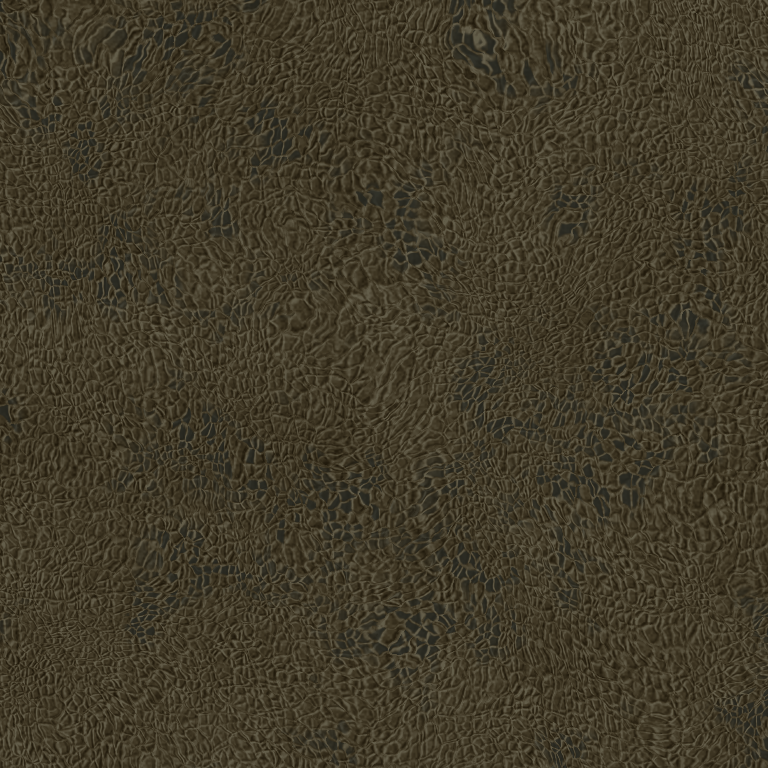
Give the GLSL for this texture, as a three.js fragment shader.

```glsl
// Fine-grained olive brown leather: warped Voronoi cells give a net of pale
// creases, an offset copy shades one side of each crease, and clusters of
// blue-grey spots plus fine grain break up the surface.

varying vec2 vUv;

const vec3 LEATHER = vec3(0.250, 0.217, 0.143);
const vec3 CREASE_LIGHT = vec3(0.390, 0.367, 0.292);
const vec3 CREASE_SHADOW = vec3(0.125, 0.098, 0.045);
const vec3 SPOT = vec3(0.145, 0.152, 0.130);

const vec2 CELLS = vec2(88.0, 72.0);
const vec2 SHADOW_OFFSET = vec2(0.32, -0.14);

float hash(vec2 p) {
  return fract(sin(dot(p, vec2(127.1, 311.7))) * 43758.5453);
}

vec2 hash2(vec2 p) {
  return vec2(hash(p), hash(p + 57.3));
}

float noise(vec2 p) {
  vec2 i = floor(p);
  vec2 f = fract(p);
  f = f * f * (3.0 - 2.0 * f);
  float low = mix(hash(i), hash(i + vec2(1.0, 0.0)), f.x);
  float high = mix(hash(i + vec2(0.0, 1.0)), hash(i + vec2(1.0, 1.0)), f.x);
  return mix(low, high, f.y);
}

vec2 noise2(vec2 p) {
  return vec2(noise(p), noise(p + 31.7)) - 0.5;
}

// x: distance to the cell border, y: random value of the cell
vec2 voronoi(vec2 p) {
  vec2 cell = floor(p);
  vec2 nearest = vec2(9.0);
  vec2 second = vec2(9.0, 8.0);
  vec2 id = cell;
  for (int y = -1; y <= 1; y++) {
    for (int x = -1; x <= 1; x++) {
      vec2 neighbour = cell + vec2(float(x), float(y));
      vec2 toSeed = neighbour + 0.1 + 0.8 * hash2(neighbour) - p;
      float d = dot(toSeed, toSeed);
      if (d < dot(nearest, nearest)) {
        second = nearest;
        nearest = toSeed;
        id = neighbour;
      } else if (d < dot(second, second)) {
        second = toSeed;
      }
    }
  }
  float border = dot(0.5 * (nearest + second), normalize(second - nearest));
  return vec2(border, hash(id + 13.1));
}

// Bends the grid so that the grain changes direction across the hide
vec2 warpedGrid(vec2 uv) {
  vec2 bend = 7.0 * noise2(uv * 5.0) + 2.2 * noise2(uv * 17.0 + 4.0);
  vec2 wiggle = 0.45 * noise2(uv * 110.0);
  return uv * CELLS + bend + wiggle;
}

float creaseLine(float border, float width) {
  return 1.0 - smoothstep(0.0, width, border);
}

// Small cells joined by a sparser net of longer folds
float creases(vec2 grid, float fineBorder) {
  float fine = creaseLine(fineBorder, 0.23);
  float fold = creaseLine(voronoi(grid * 0.43 + 19.0).x, 0.10);
  float strength = mix(0.45, 1.1, noise(grid * 0.45 + 7.0));
  return max(fine * strength, 0.9 * fold);
}

float spots(vec2 uv, vec2 cell) {
  float cluster = smoothstep(0.50, 0.78, 0.6 * noise(uv * 11.0 + 3.0) + 0.4 * noise(uv * 27.0));
  float chosen = step(0.45, cell.y);
  return chosen * cluster * smoothstep(0.03, 0.24, cell.x);
}

vec3 leatherTone(float tone) {
  vec3 shaded = mix(LEATHER, CREASE_SHADOW, clamp(-tone, 0.0, 1.0));
  return mix(shaded, CREASE_LIGHT, clamp(tone, 0.0, 1.0));
}

void main() {
  vec2 grid = warpedGrid(vUv);
  vec2 cell = voronoi(grid);
  vec2 shadowGrid = grid + SHADOW_OFFSET;

  // Lit creases and the shadow beside them
  float lit = creases(grid, cell.x);
  float shadow = creases(shadowGrid, voronoi(shadowGrid).x);
  float tone = 0.95 * lit - 0.72 * shadow;

  // Grain, cell to cell variation and broad wear
  tone += 0.60 * (noise(vUv * 330.0) - 0.5);
  tone += 0.22 * (cell.y - 0.5);
  tone += 0.24 * (noise(vUv * 7.0 + 11.0) - 0.5);

  vec3 colour = leatherTone(tone);
  colour = mix(colour, SPOT, 0.8 * spots(vUv, cell));
  gl_FragColor = vec4(colour, 1.0);
}
```
